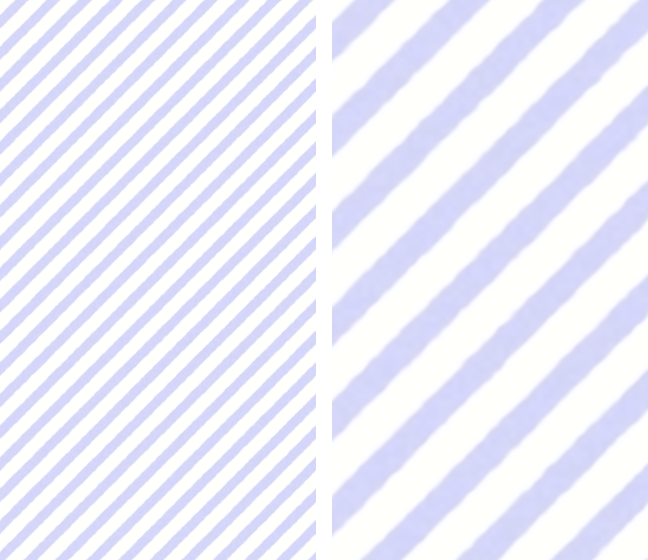
Left, the full canvas; right, a detail of the centre.
Give the GLSL for this pattern, as a Shadertoy shader.

```glsl
const float PERIOD = 0.05638;     // stripe spacing along either axis, in canvas heights
const float PHASE = 0.0391;       // first stripe centre, from the top left corner
const float HALF_WIDTH = 0.215;   // half of a stripe, in periods

const vec3 PAPER = vec3(1.0, 1.0, 0.99);
const vec3 STRIPE = vec3(0.865, 0.865, 0.90);
const vec3 LILAC_SHIFT = vec3(-0.032, -0.026, 0.08);

float hash21(vec2 p) {
    vec3 q = fract(vec3(p.xyx) * 0.1031);
    q += dot(q, q.yzx + 33.33);
    return fract((q.x + q.y) * q.z);
}

float valueNoise(vec2 p) {
    vec2 cell = floor(p);
    vec2 f = fract(p);
    f = f * f * (3.0 - 2.0 * f);
    float low = mix(hash21(cell), hash21(cell + vec2(1.0, 0.0)), f.x);
    float high = mix(hash21(cell + vec2(0.0, 1.0)), hash21(cell + vec2(1.0)), f.x);
    return mix(low, high, f.y);
}

// Signed distance to the nearest diagonal stripe, in periods
float stripeDistance(vec2 p, float period, float phase, float halfWidth) {
    float t = (p.x + 1.0 - p.y - phase) / period;
    return abs(fract(t + 0.5) - 0.5) - halfWidth;
}

float softFill(float dist, float softness) {
    return 1.0 - smoothstep(-softness, softness, dist);
}

void mainImage(out vec4 fragColor, in vec2 fragCoord) {
    vec2 p = fragCoord / iResolution.y;

    // Slightly uneven stripe edges
    float wobble = (valueNoise(p * 170.0) - 0.5) * 0.035;
    float dist = stripeDistance(p, PERIOD, PHASE, HALF_WIDTH) + wobble;

    // Crisp tone with a wider, patchy lilac bleed
    float pixel = 1.4142 / (iResolution.y * PERIOD);
    float tone = softFill(dist, max(0.045, 0.8 * pixel));
    float patchy = mix(0.88, 1.08, valueNoise(p * 85.0 + 19.0));
    float bleed = softFill(dist, 0.13) * patchy;
    vec3 color = mix(PAPER, STRIPE, tone) + LILAC_SHIFT * bleed;

    // Faint grain within the stripes
    color += (valueNoise(p * 260.0 + 7.0) - 0.5) * 0.018 * tone;

    fragColor = vec4(clamp(color, 0.0, 1.0), 1.0);
}
```
